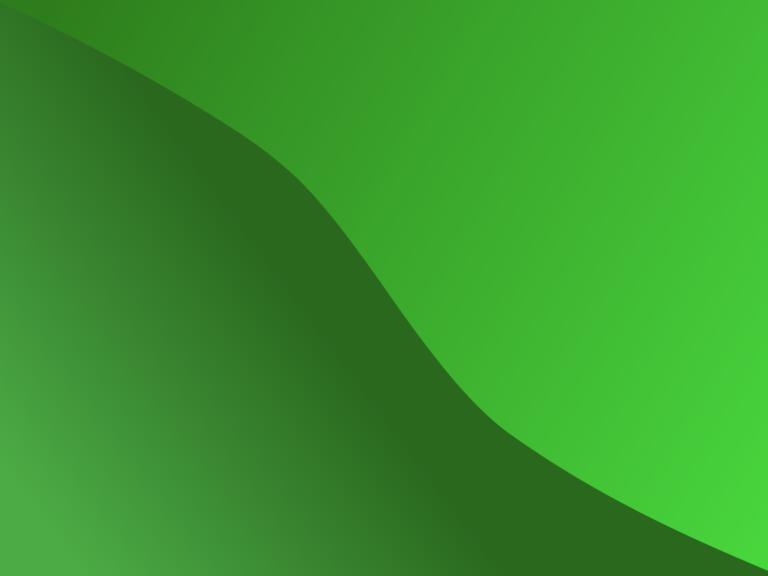
Give the GLSL for this background, as a WebGL 2 fragment shader.

```glsl
#version 300 es
precision highp float;
// Two green fields divided by a smooth falling S-shaped wave.
// The wave is a cubic Hermite spline through a few knots; each field
// is a linear gradient along its own slanted axis.

uniform vec2 u_resolution;
out vec4 outColor;

// Height of the wave at x, both in 0..1; knots hold (x, height, slope)
float waveHeight(float x) {
    vec3 knots[6] = vec3[6](
        vec3(0.0, 0.9965, -0.63), vec3(0.26, 0.8125, -0.82),
        vec3(0.378, 0.7014, -1.2), vec3(0.508, 0.486, -1.9),
        vec3(0.664, 0.2465, -0.95), vec3(1.0, 0.009, -0.56));
    float height = knots[0].y;
    for (int i = 0; i < 5; i++) {
        vec3 a = knots[i], b = knots[i + 1];
        if (x >= a.x) {
            float span = b.x - a.x;
            float t = (x - a.x) / span;
            float s = 1.0 - t;
            height = s * s * ((1.0 + 2.0 * t) * a.y + t * span * a.z)
                   + t * t * ((1.0 + 2.0 * s) * b.y - s * span * b.z);
        }
    }
    return height;
}

void main() {
    vec2 uv = gl_FragCoord.xy / u_resolution;

    // Offset from the top left corner, in canvas heights, y downwards
    vec2 fromCorner = vec2(uv.x * 4.0 / 3.0, 1.0 - uv.y);

    // Upper field: brightens towards the lower right
    float brightness = (dot(fromCorner, vec2(0.866, 0.5)) - 0.09) / 1.533;
    vec3 upper = mix(vec3(0.182, 0.492, 0.112), vec3(0.283, 0.838, 0.239),
                     clamp(brightness, 0.0, 1.0));

    // Lower field: pale in the lower left, deep green along the wave
    float depth = (dot(fromCorner, vec2(0.8, -0.6)) + 0.486) / 0.596;
    vec3 lower = mix(vec3(0.298, 0.672, 0.272), vec3(0.163, 0.406, 0.118),
                     clamp(depth, 0.0, 1.0));

    // Join both with a smoothed edge
    float above = uv.y - waveHeight(uv.x);
    float edge = 0.7 * fwidth(above);
    outColor = vec4(mix(lower, upper, smoothstep(-edge, edge, above)), 1.0);
}
```
